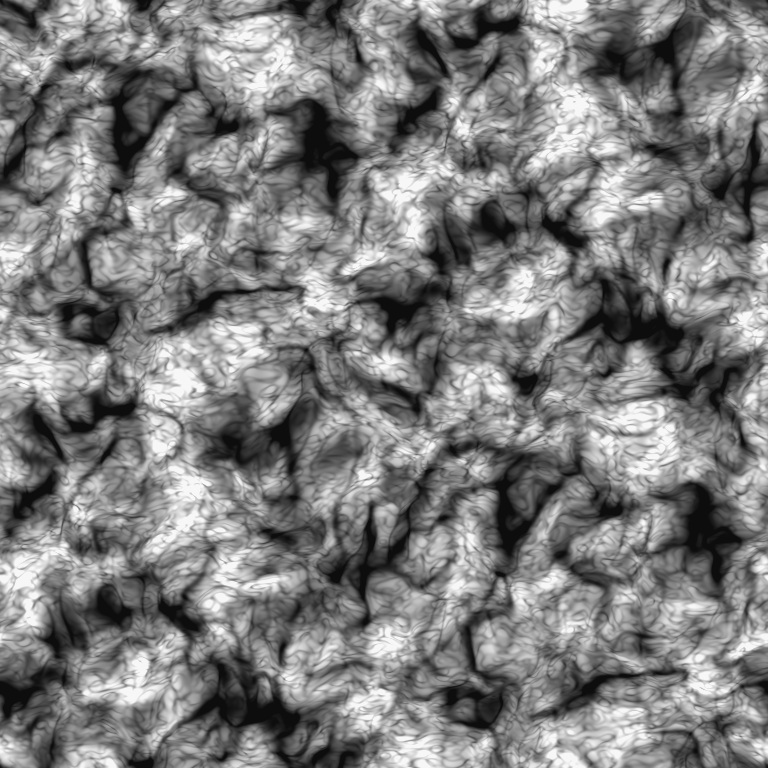
Reproduce this texture map procedurally as a WebGL 1 fragment shader.

```glsl
precision highp float;
// Tileable grey map of crumpled, creased rock: soft light and dark patches,
// cut by warped dark creases at several scales and covered in fine wrinkles.
// All layers are wrapping gradient noise; the large ones lie on a diagonal lattice.
uniform vec2 u_resolution;

const float TAU = 6.2831853;

// Unit gradient of a lattice cell, wrapped to the period
vec2 cellGradient(vec2 cell, vec2 period, float seed) {
  vec2 c = mod(cell, period);
  float h = fract(sin(dot(c, vec2(127.1, 311.7)) + seed * 17.37) * 43758.55);
  return vec2(cos(h * TAU), sin(h * TAU));
}

// Gradient noise that repeats for every whole step of p
float wrapNoise(vec2 p, vec2 period, float seed) {
  vec2 s = p * period;
  vec2 i = floor(s);
  vec2 f = s - i;
  vec2 u = f * f * f * (f * (f * 6.0 - 15.0) + 10.0);
  vec2 e = vec2(1.0, 0.0);
  float a = dot(cellGradient(i, period, seed), f);
  float b = dot(cellGradient(i + e.xy, period, seed), f - e.xy);
  float c = dot(cellGradient(i + e.yx, period, seed), f - e.yx);
  float d = dot(cellGradient(i + e.xx, period, seed), f - e.xx);
  return mix(mix(a, b, u.x), mix(c, d, u.x), u.y);
}

// Diagonal axes with whole coefficients, so the tile still closes
vec2 diagonal(vec2 p) {
  return vec2(p.x + p.y, p.y - p.x);
}

// Soft line along the zero crossings of a noise value
float crease(float n, float width) {
  float t = n / width;
  return exp(-t * t);
}

// Displacement that bends the plane at three scales
vec2 warp(vec2 p) {
  vec2 offset = vec2(0.0);
  float period = 5.0;
  float amount = 0.034;
  for (int k = 0; k < 3; k++) {
    vec2 d = diagonal(p + offset);
    float seed = float(k) * 2.0 + 20.0;
    offset += amount * vec2(wrapNoise(d, vec2(period), seed),
                            wrapNoise(d, vec2(period), seed + 1.0));
    period = floor(period * 2.4);
    amount *= 0.45;
  }
  return offset;
}

// Light and dark patches at three scales
float patches(vec2 d) {
  return wrapNoise(d, vec2(6.0, 7.0), 1.0)
       + 0.75 * wrapNoise(d, vec2(12.0, 14.0), 2.0)
       + 0.4 * wrapNoise(d, vec2(25.0, 28.0), 9.0);
}

// Dark folds, from long strong ones to short faint ones
float folds(vec2 d) {
  float presence = smoothstep(-0.3, 0.3, wrapNoise(d, vec2(7.0), 3.0));
  float large = crease(wrapNoise(d, vec2(5.0, 6.0), 4.0), 0.085);
  float medium = crease(wrapNoise(d, vec2(9.0, 11.0), 5.0), 0.095);
  float small = crease(wrapNoise(d, vec2(19.0, 22.0), 6.0), 0.1);
  return large * mix(0.1, 0.4, presence)
       + medium * mix(0.4, 0.16, presence)
       + small * 0.17;
}

// Fine soft wrinkles, wider than high, broken into short strokes
float wrinkles(vec2 p) {
  float coarse = crease(wrapNoise(p, vec2(46.0, 76.0), 7.0), 0.16);
  float fine = crease(wrapNoise(p, vec2(66.0, 104.0), 8.0), 0.18);
  float strokes = 1.0 + 1.2 * wrapNoise(p, vec2(60.0, 70.0), 10.0);
  return (0.5 * coarse + 0.55 * fine) * strokes;
}

void main() {
  vec2 p = gl_FragCoord.xy / u_resolution;
  vec2 offset = warp(p);
  vec2 d = diagonal(p + offset);

  float tone = 0.785 + 0.76 * patches(d) - folds(d);
  tone *= 1.0 - 0.34 * wrinkles(p + 0.7 * offset);

  gl_FragColor = vec4(vec3(clamp(tone, 0.05, 0.97)), 1.0);
}
```
